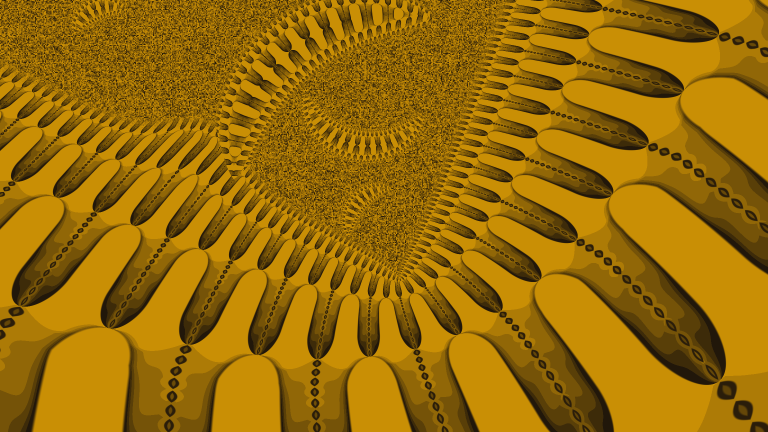
A WebGL 1 fragment shader for this pattern:

```glsl
precision highp float;
// Golden fractal fringe: doubling rows of fingers around a speckled, spiralling core.

uniform vec2 u_resolution;

const vec3 GOLD = vec3(0.79, 0.56, 0.02);
const vec3 UMBER = vec3(0.13, 0.09, 0.04);
const float ROW_DEPTH = 19.6;   // field depth at the finger tips of row zero
const float TONE_STEPS = 7.0;
const float GRAIN_DENSITY = 480.0;

float hash(vec2 p) {
  vec3 q = fract(vec3(p.xyx) * 0.1031);
  q += dot(q, q.yzx + 33.33);
  return fract((q.x + q.y) * q.z);
}

float bump(vec2 p, vec2 center, float radius) {
  vec2 d = (p - center) / radius;
  return exp(-dot(d, d));
}

// Signed angle from a direction to a vector.
float angleFrom(vec2 dir, vec2 v) {
  return atan(dir.x * v.y - dir.y * v.x, dot(dir, v));
}

// Field outside a wedge: x counts fingers along the rim, y is depth from it.
vec2 wedgeField(vec2 p, vec2 tip, vec2 axis, float power) {
  vec2 d = p - tip;
  float angle = power * angleFrom(axis, d);
  vec2 w = 53.2 * pow(max(length(d), 1e-4), power) * vec2(sin(angle), cos(angle));
  float depth = w.y - 2.4 * smoothstep(-10.0, 20.0, w.x);
  float count = 2.14 + 0.0748 * w.x + 0.00015 * w.x * w.x;
  count += 0.00056 * w.x * clamp(16.0 - depth, -3.0, 20.0);
  return vec2(count, depth + 3.6);
}

// Tapered arc carrying its own two-sided fringe, in the same field units.
vec2 armField(vec2 p, vec2 center, float radius, float width, float middle, float halfAngle) {
  vec2 d = p - center;
  float a = angleFrom(vec2(cos(middle), sin(middle)), d);
  float taper = sqrt(max(0.0, 1.0 - a * a / (halfAngle * halfAngle)));
  float clearance = taper - abs(length(d) - radius) / width;
  return vec2(a * radius / (2.2 * width), 9.8 * clearance);
}

vec2 deeper(vec2 a, vec2 b) {
  return a.y > b.y ? a : b;
}

// Half width of the dark tongue between two fingers, h from tip (0) to end (1).
float tongueWidth(float h) {
  float t = 1.0 - min(h / 0.28, 1.0);
  float arch = 0.22 * (1.0 - sqrt(max(0.0, 1.0 - t * t)));
  float e = max(h - 0.74, 0.0) / 0.26;
  float body = mix(0.28, 0.25, h) * sqrt(max(0.0, 1.0 - e * e));
  return body + arch;
}

// Chain of lens-shaped beads: x is bead darkness, y is its pale halo.
vec2 beadChain(float q, float h) {
  float size = mix(0.042, 0.022, h);
  float y = (fract(h * 13.0) - 0.5) * 2.0;
  float lens = abs(q) / size + y * y * 1.2;
  float bead = 1.0 - smoothstep(0.8, 1.05, lens);
  float eye = 1.0 - smoothstep(0.2, 0.45, lens);
  float halo = 1.0 - smoothstep(1.5, 2.6, lens);
  return vec2(bead - mix(0.4, 0.8, h) * eye, halo);
}

// Tone of the fringe: each row inward has twice as many fingers.
float fringeTone(vec2 field) {
  float level = log2(max(field.y, 0.02) / ROW_DEPTH);
  float row = floor(level);
  float h = level - row;
  float q = fract(field.x * exp2(-row) + 0.5) - 0.5;
  float width = tongueWidth(h);
  float r = abs(q) / max(width, 0.001);

  // Overlapping scallops darken toward the tongue's end and outline.
  float veil = 0.2 * smoothstep(0.02, 0.05, h - 0.12 * sin(6.2832 * abs(q)) + 0.06);
  float shade = veil + 0.9 * pow(h, 1.3) * (0.6 + 0.4 * r * r);
  shade += 0.65 * pow(min(r, 1.0), 9.0);
  shade += 0.08 * sin(h * 19.0 - r * 5.0) * h;
  vec2 beads = beadChain(q, h);
  shade -= 0.2 * beads.y * h;
  shade = floor(clamp(shade, 0.0, 0.999) * TONE_STEPS) / (TONE_STEPS - 1.0);
  shade = mix(shade, 0.95, beads.x);
  return shade * (1.0 - smoothstep(0.96, 1.04, r));
}

float speckle(vec2 p) {
  float n = hash(floor(p * GRAIN_DENSITY));
  return pow(n, 1.7);
}

float patternTone(vec2 p) {
  vec2 field = wedgeField(p, vec2(0.926, 0.356), vec2(0.3827, -0.9239), 0.655);

  // A fjord opens in the left rim, and spiral arms reach into the core.
  field.y += 4.0 * bump(p, vec2(0.498, 0.699), 0.14);
  field = deeper(field, armField(p, vec2(0.907, 0.602), 0.366, 0.09, 2.27, 0.98));
  field = deeper(field, armField(p, vec2(0.852, 0.810), 0.148, 0.045, 4.54, 1.25));
  field = deeper(field, armField(p, vec2(0.903, 0.468), 0.097, 0.030, 2.44, 0.9));
  field = deeper(field, armField(p, vec2(0.255, 0.900), 0.085, 0.035, 2.0, 0.9));

  float level = log2(max(field.y, 0.02) / ROW_DEPTH);
  float grain = 1.0 - smoothstep(-4.6, -2.9, level);
  return mix(fringeTone(field), speckle(p), grain);
}

void main() {
  // Average a 3 x 3 grid of samples for smooth edges.
  float tone = 0.0;
  for (int j = 0; j < 3; j++) {
    for (int i = 0; i < 3; i++) {
      vec2 offset = (vec2(float(i), float(j)) - 1.0) / 3.0;
      tone += patternTone((gl_FragCoord.xy + offset) / u_resolution.y);
    }
  }
  gl_FragColor = vec4(mix(GOLD, UMBER, clamp(tone / 9.0, 0.0, 1.0)), 1.0);
}
```
